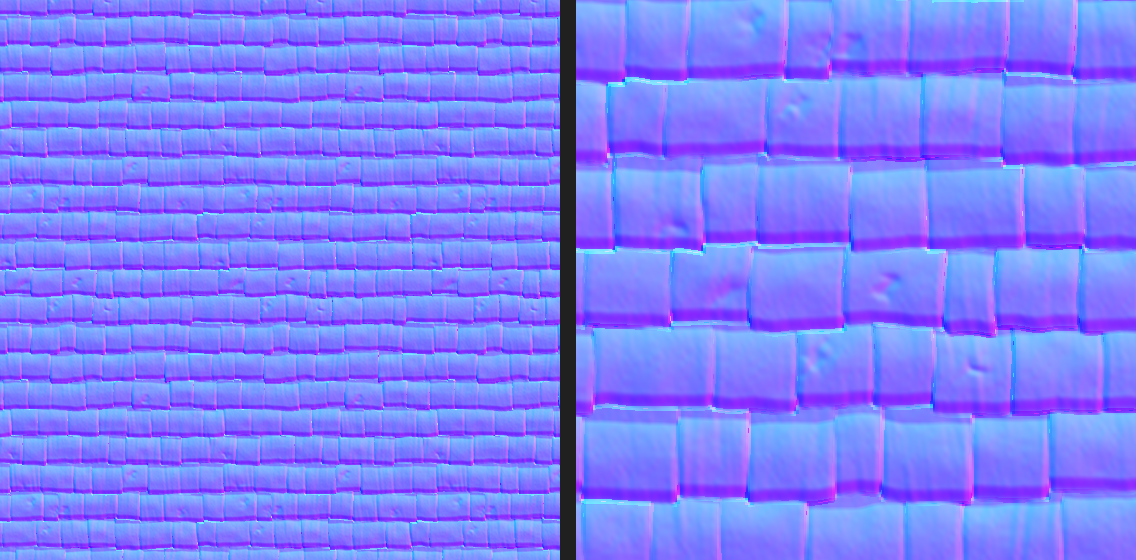
Left, the full canvas; right, a detail of the centre.
Write a WebGL 2 fragment shader that draws this texture map.

```glsl
#version 300 es
precision highp float;
// Tangent-space normal map of a shingle wall: twenty overlapping courses of
// uneven wooden shakes. A height field is built per shake (lip, taper, side
// grooves, grain, dents) and its slope is written to red and green.

uniform vec2 u_resolution;
out vec4 fragColor;

const float COURSES = 20.0;         // rows over the canvas height
const float SHAKES = 21.0;          // average shakes over the canvas width
const vec2 PERIOD = vec2(8.0, 11.0);// shakes and courses before variation recurs
const float COURSE_OFFSET = 0.42;   // height of the lowest lip, in courses
const float EDGE_JITTER = 0.58;     // variation of shake width
const float LIP_JITTER = 0.15;      // variation of lip height
const float MAX_SHIFT = 0.2;        // largest allowed lip displacement
const float LIP_RISE = 0.050;       // steep rounded butt end
const float BODY_RISE = 0.025;      // gentle rise above the butt
const float LIP_WIDTH = 0.18;
const float TAPER_END = 0.95;       // flat shelf above this part of a course
const float GROOVE_DEPTH = 0.017;
const float GROOVE_WIDTH = 0.085;
const float TILT = 0.045;
const float GRAIN = 0.006;
const float BUMPS = 0.016;
const float SPECKLE = 0.0022;
const float DENT_DEPTH = 0.022;
const float SAMPLE_STEP = 0.028;    // slope sampling distance, in courses
const vec2 FLAT_TONE = vec2(0.50, 0.49);
const vec2 SLOPE_LIMIT = vec2(0.27, 0.36);

float hash(vec2 p) {
    vec3 q = fract(vec3(p.xyx) * 0.1031);
    q += dot(q, q.yzx + 33.33);
    return fract((q.x + q.y) * q.z);
}

float noise(vec2 p) {
    vec2 i = floor(p), f = fract(p);
    f = f * f * (3.0 - 2.0 * f);
    return mix(mix(hash(i), hash(i + vec2(1, 0)), f.x),
               mix(hash(i + vec2(0, 1)), hash(i + vec2(1, 1)), f.x), f.y) - 0.5;
}

// Signed random value of one shake, recurring with PERIOD
float vary(vec2 id, float salt) {
    return hash(mod(id, PERIOD) + salt * vec2(17.0, 29.0) + 3.0) - 0.5;
}

float edgeOf(float column, float course) {
    return column + EDGE_JITTER * vary(vec2(column, course), 1.0);
}

// Relief of one shake; t runs from its lip (0) to the next course (1)
float shakeHeight(vec2 local, float t, vec2 id, float leftGap, float rightGap) {
    vec2 seed = mod(id, PERIOD) * vec2(19.0, 23.0);
    float taper = pow(clamp(t / TAPER_END, 0.0, 1.0), 4.0);
    float h = LIP_RISE * smoothstep(0.0, LIP_WIDTH, t)
            + BODY_RISE * smoothstep(0.0, 0.6, t)
            - (LIP_RISE + BODY_RISE) * taper;

    // Side grooves of uneven strength, fading on the shelf
    float leftCut = 0.75 + 0.7 * vary(id, 2.0);
    float rightCut = 0.75 + 0.7 * vary(id + vec2(1, 0), 2.0);
    float groove = leftCut * (1.0 - smoothstep(0.0, GROOVE_WIDTH, leftGap))
                 + rightCut * (1.0 - smoothstep(0.0, GROOVE_WIDTH, rightGap));
    h -= GROOVE_DEPTH * groove * (1.0 - 0.7 * taper);

    // Tilt, vertical wood grain, soft bumps and fine speckle
    h += TILT * (vary(id, 3.0) * local.x + vary(id, 4.0) * (local.y - 0.5));
    float grainAmount = GRAIN * (0.9 + 1.4 * vary(id, 5.0));
    float lean = 0.3 * vary(id, 6.0) * local.y;
    h += grainAmount * noise(vec2((local.x + lean) * 11.0, local.y * 1.3) + seed);
    h += BUMPS * noise(local * vec2(2.6, 3.2) + seed + 7.0);
    h += SPECKLE * noise(local * vec2(17.0, 13.0) + seed + 11.0);

    // Occasional chipped hollow
    vec2 d = local - vec2(0.5 * vary(id, 7.0), 0.45 + 0.5 * vary(id, 8.0));
    d += 0.16 * noise(local * 7.0 + seed);
    return h - DENT_DEPTH * step(0.36, vary(id, 9.0)) * exp(-45.0 * dot(d, d));
}

// Height at p, in course units: try the upper course, then the one beneath
float height(vec2 p) {
    float y = p.y - COURSE_OFFSET;
    float course = floor(y + MAX_SHIFT);
    float h = 0.0;
    for (int layer = 0; layer < 2; layer++) {
        float x = p.x * SHAKES / COURSES + vary(vec2(0.0, course), 10.0);
        x += 0.05 * noise(vec2(y * 1.5, mod(course, PERIOD.y)));
        float column = floor(x);
        if (x < edgeOf(column, course)) column -= 1.0;
        else if (x >= edgeOf(column + 1.0, course)) column += 1.0;
        vec2 id = vec2(column, course);
        float left = edgeOf(column, course), right = edgeOf(column + 1.0, course);
        vec2 local = vec2(x - 0.5 * (left + right), y - course);

        float lip = LIP_JITTER * vary(id, 11.0) + 0.09 * vary(id, 12.0) * local.x;
        lip += 0.06 * noise(vec2(local.x * 3.5, 0.5) + mod(id, PERIOD) * 13.0);
        float t = local.y - lip;
        h = shakeHeight(local, t, id, x - left, right - x);
        if (t >= 0.0) break;
        course -= 1.0;
    }
    return h;
}

void main() {
    vec2 p = gl_FragCoord.xy / u_resolution.y * COURSES;
    float e = max(SAMPLE_STEP, 0.5 * COURSES / u_resolution.y);
    vec2 slope = vec2(height(p - vec2(e, 0)) - height(p + vec2(e, 0)),
                      height(p - vec2(0, e)) - height(p + vec2(0, e))) / (2.0 * e);
    // Soft limit keeps steep steps within the tone range
    slope /= sqrt(1.0 + slope * slope / (SLOPE_LIMIT * SLOPE_LIMIT) * 0.6);
    fragColor = vec4(FLAT_TONE + slope, 1.0, 1.0);
}
```
